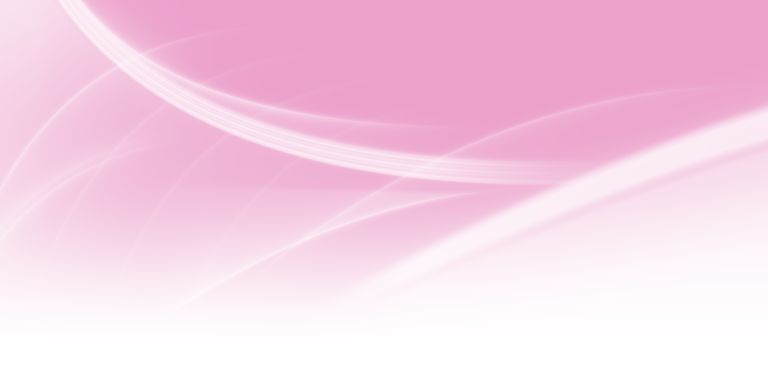
This background is drawn by a Shadertoy shader. Its source:

```glsl
// Soft white ribbons and hairline arcs sweeping over a pink to white gradient.
// Each curve is a quadratic Bezier solved for x, giving a signed distance;
// glows and ribbons build up one veil value that blends pink towards white.

const vec3 PINK = vec3(0.925, 0.630, 0.795);
const vec3 WHITE = vec3(1.0, 0.995, 0.998);

// Returns (signed distance, positive above; parameter along the curve).
vec2 arc(vec2 p, vec2 a, vec2 b, vec2 c) {
    vec2 B = b - a;
    vec2 A = a - 2.0 * b + c;
    float dx = p.x - a.x;
    float speed = sqrt(max(B.x * B.x + A.x * dx, 0.1 * B.x * B.x));
    float t = dx / (B.x + speed);
    float y = a.y + t * (2.0 * B.y + A.y * t);
    float slope = (B.y + A.y * t) / speed;
    return vec2((p.y - y) / sqrt(1.0 + slope * slope), t);
}

// Exponential glow with separate reach above and below a curve.
float glow(float d, float above, float below) {
    return exp(-max(d, 0.0) / above + min(d, 0.0) / below);
}

// Fades in and out along a curve.
float span(float t, float in0, float in1, float out0, float out1) {
    return smoothstep(in0, in1, t) * (1.0 - smoothstep(out0, out1, t));
}

// Soft fill between a lower and an upper curve.
float ribbon(float lower, float upper, float softLow, float softHigh) {
    return smoothstep(-softLow, softLow, lower)
         * (1.0 - smoothstep(-softHigh, softHigh, upper));
}

// Lays a translucent white layer over the veil.
float cover(float veil, float alpha) {
    return 1.0 - (1.0 - veil) * (1.0 - clamp(alpha, 0.0, 1.0));
}

// Fine strands across a ribbon, from layered sines.
float strands(float v) {
    return 0.07 * sin(v * 15.0 + 0.6) + 0.05 * sin(v * 37.0 + 2.0);
}

float backdrop(vec2 p, float underSweep) {
    float veil = 1.0 - smoothstep(0.09, 0.55, p.y);
    veil = cover(veil, 0.14 * (1.0 - smoothstep(0.42, 0.72, p.y)));
    veil = cover(veil, 0.46 * exp(-2.2 * p.x) * underSweep);
    vec2 corner = p - vec2(0.04, 1.04);
    return cover(veil, 0.42 * exp(-14.0 * dot(corner, corner)) * underSweep);
}

// Family of thin arcs rising from the left side.
float leftArcs(float veil, vec2 p) {
    for (int i = 0; i < 4; i++) {
        float k = float(i);
        vec2 q = p - k * vec2(0.18, -0.065);
        vec2 e = arc(q, vec2(0.0, 0.505), vec2(0.234, 0.927), vec2(0.729, 0.93));
        float fade = span(e.y, -0.4, 0.1, 0.35, 1.0);
        float strength = i == 0 ? 1.0 : 0.38 / sqrt(k);
        veil = cover(veil, strength * fade * (0.32 * glow(e.x, 0.004, 0.005)
                                             + 0.13 * glow(e.x, 0.006, 0.06)));
    }
    vec2 f = arc(p, vec2(0.0, 0.375), vec2(0.195, 0.609), vec2(0.521, 0.641));
    float fade = 1.0 - smoothstep(0.35, 1.0, f.y);
    veil = cover(veil, fade * 0.28 * glow(f.x, 0.004, 0.008));
    return cover(veil, fade * 0.32 * glow(f.x - 0.02, 0.025, 0.035));
}

// Long hairline arcs through the middle.
float middleArcs(float veil, vec2 p) {
    vec2 low = arc(p, vec2(0.339, 0.115), vec2(0.859, 0.487), vec2(1.354, 0.508));
    float fade = span(low.y, 0.0, 0.2, 0.65, 1.05);
    float ceiling = 1.0 - smoothstep(-0.008, 0.008, p.y - 0.515 + 0.025 * (p.x - 0.5));
    veil = cover(veil, fade * 0.42 * glow(low.x, 0.006, 0.004));
    veil = cover(veil, fade * 0.30 * ceiling * glow(low.x, 0.14, 0.006));

    vec2 high = arc(p, vec2(0.573, 0.206), vec2(1.25, 0.79), vec2(2.0, 0.776));
    fade = span(high.y, 0.0, 0.2, 0.55, 1.05);
    veil = cover(veil, fade * 0.22 * glow(high.x, 0.004, 0.006));
    return cover(veil, fade * 0.16 * glow(high.x, 0.008, 0.06));
}

// Main ribbon falling from the upper left, with a loose upper strand.
float sweep(float veil, vec2 p, vec2 lower) {
    vec2 upper = arc(p, vec2(0.195, 1.013), vec2(0.521, 0.57), vec2(1.458, 0.578));
    vec2 loose = arc(p, vec2(0.208, 1.0), vec2(0.469, 0.656), vec2(1.302, 0.669));
    float v = lower.x / max(lower.x - upper.x, 0.01);
    float fade = 1.0 - smoothstep(0.75, 1.12, lower.y);
    float body = ribbon(lower.x, upper.x, 0.006, 0.012);
    veil = cover(veil, fade * body * (0.62 + strands(v)));
    veil = cover(veil, fade * 0.30 * glow(lower.x, 0.012, 0.004));
    veil = cover(veil, fade * 0.25 * glow(upper.x, 0.01, 0.02));

    fade = 1.0 - smoothstep(0.5, 1.02, loose.y);
    veil = cover(veil, fade * 0.45 * glow(loose.x, 0.004, 0.012));
    veil = cover(veil, fade * 0.30 * glow(loose.x, 0.01, 0.06));
    float halo = span(loose.y, -0.1, 0.12, 0.2, 0.5);
    return cover(veil, halo * 0.32 * glow(loose.x, 0.06, 0.02));
}

// Broad ribbon rising to the right, with pale haze beneath it.
float rise(float veil, vec2 p) {
    vec2 upper = arc(p, vec2(0.755, 0.154), vec2(1.354, 0.51), vec2(2.0, 0.719));
    vec2 lower = arc(p, vec2(0.729, 0.102), vec2(1.406, 0.445), vec2(2.0, 0.628));
    float fade = smoothstep(0.0, 0.3, upper.y);
    float haze = 1.0 - smoothstep(-0.03, 0.025, lower.x);
    veil = cover(veil, fade * haze * (0.60 + 0.25 * smoothstep(0.0, 0.3, -lower.x)));
    veil = cover(veil, fade * 0.78 * ribbon(lower.x, upper.x, 0.02, 0.018));
    return cover(veil, fade * 0.22 * glow(upper.x, 0.035, 0.02));
}

void mainImage(out vec4 fragColor, in vec2 fragCoord) {
    vec2 p = fragCoord / iResolution.xy * vec2(2.0, 1.0);
    vec2 lower = arc(p, vec2(0.143, 1.013), vec2(0.482, 0.51), vec2(1.458, 0.521));
    float underSweep = 1.0 - smoothstep(-0.02, 0.03, lower.x);

    float veil = backdrop(p, underSweep);
    veil = leftArcs(veil, p);
    veil = middleArcs(veil, p);
    veil = sweep(veil, p, lower);
    veil = rise(veil, p);
    fragColor = vec4(mix(PINK, WHITE, veil), 1.0);
}
```
